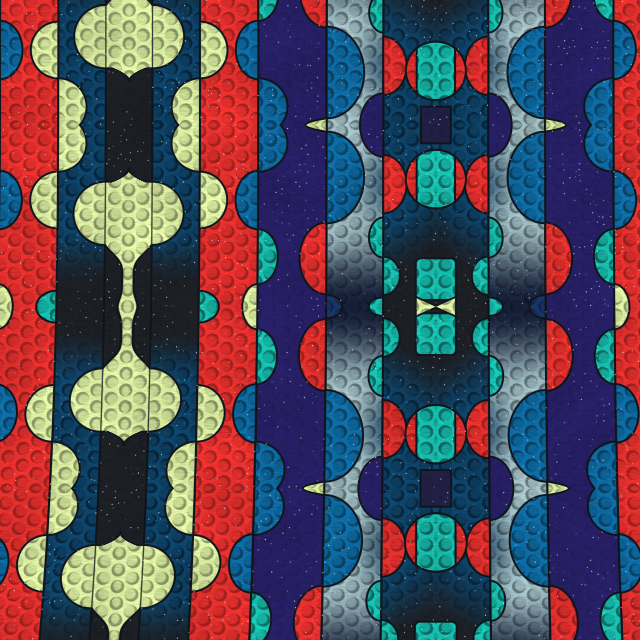
Give the GLSL for this pattern, as a WebGL 2 fragment shader.

```glsl
#version 300 es
precision highp float;
uniform vec2 u_resolution;
out vec4 fragColor;

// Fills: rgb plus dimple strength in alpha
const vec4 INK    = vec4(0.06, 0.08, 0.11, 0.0);
const vec4 BLACK  = vec4(0.11, 0.12, 0.14, 0.12);
const vec4 NAVY   = vec4(0.05, 0.25, 0.39, 0.8);
const vec4 BLUE   = vec4(0.05, 0.40, 0.61, 0.7);
const vec4 RED    = vec4(0.87, 0.18, 0.17, 0.55);
const vec4 INDIGO = vec4(0.15, 0.12, 0.39, 0.15);
const vec4 TEAL   = vec4(0.08, 0.70, 0.64, 0.8);
const vec4 LIME   = vec4(0.82, 0.89, 0.60, 0.65);
const vec4 SLATE  = vec4(0.60, 0.71, 0.73, 0.7);

float aa;

vec2 hash2(vec2 p) {
  vec3 h = fract(p.xyx * vec3(0.1031, 0.1030, 0.0973));
  h += dot(h, h.yzx + 33.33);
  return fract((h.xx + h.yz) * h.zy);
}

float gradDot(vec2 cell, vec2 f, vec2 corner) {
  return dot(hash2(cell + corner) * 2.0 - 1.0, f - corner);
}

float gradientNoise(vec2 p) {
  vec2 i = floor(p), f = fract(p), u = f * f * (3.0 - 2.0 * f);
  return mix(mix(gradDot(i, f, vec2(0, 0)), gradDot(i, f, vec2(1, 0)), u.x),
             mix(gradDot(i, f, vec2(0, 1)), gradDot(i, f, vec2(1, 1)), u.x), u.y);
}

float inside(float d) { return 1.0 - smoothstep(-aa, aa, d); }

// Outlined fill
void paint(inout vec4 c, float d, vec4 fill) {
  c = mix(c, fill, inside(d));
  c = mix(c, INK, inside(abs(d) - 1.2));
}

float ellipse(vec2 p, vec2 r) {
  float k = length(p / r);
  return k * (k - 1.0) / max(length(p / (r * r)), 1e-4);
}

// Half ellipse bulging right (side 1) or left (side -1) of its centre
float bulge(vec2 p, vec2 centre, vec2 r, float side) {
  return max(ellipse(p - centre, r), side * (centre.x - p.x));
}

vec4 pattern(vec2 q) {
  // Vertical bands
  vec4 c = BLACK;
  paint(c, 28.0 - q.x, mix(BLACK, NAVY, smoothstep(25.0, 95.0, q.y)));
  paint(c, 85.0 - q.x, RED);
  paint(c, 155.0 - q.x, INDIGO);
  vec4 slate = mix(vec4(0.08, 0.12, 0.22, 0.5), SLATE, smoothstep(2.0, 105.0, q.y));
  float shadow = exp(-pow((q.y - 148.0) / 42.0, 2.0)) * smoothstep(265.0, 305.0, q.x);
  paint(c, 237.0 - q.x, mix(slate, vec4(0.18, 0.32, 0.42, 0.7), 0.8 * shadow));
  float axis = 368.0 - q.x;
  paint(c, 305.0 - q.x, mix(BLACK, NAVY, smoothstep(60.0, 145.0, q.y + 0.6 * axis)));

  // Lime spindle: neck, lobe and peak
  float neck = 7.0 + 23.0 * pow(smoothstep(35.0, 80.0, q.y), 2.0) + 5.0 * exp(-q.y * q.y / 150.0);
  float peak = 30.0 * pow(clamp((166.0 - q.y) / 20.0, 0.0, 1.0), 2.0);
  float spine = max(0.8 * (q.x - (q.y < 112.0 ? neck : peak)), q.y - 166.0);
  float lobe = length(vec2(max(q.x - 28.0, 0.0), q.y - 112.0)) - 38.0;
  paint(c, min(spine, lobe), LIME);
  c = mix(c, INK, 0.8 * inside(max(abs(q.x - 28.0) - 0.8, 75.0 - q.y)));

  // Scallops along each band edge
  paint(c, bulge(q, vec2(85, 128), vec2(33, 34), 1.0), LIME);
  paint(c, bulge(q, vec2(85, 196), vec2(34), -1.0), LIME);
  paint(c, bulge(q, vec2(85, 0), vec2(24, 19), 1.0), TEAL);
  paint(c, bulge(q, vec2(155, 0), vec2(18, 27), -1.0), LIME);
  paint(c, bulge(q, vec2(155, 60), vec2(24, 33), 1.0), TEAL);
  paint(c, bulge(q, vec2(155, 128), vec2(27, 35), -1.0), BLUE);
  paint(c, bulge(q, vec2(155, 196), vec2(35, 34), 1.0), BLUE);
  paint(c, bulge(q, vec2(237, 58), vec2(32, 43), -1.0), RED);
  paint(c, bulge(q, vec2(237, 155), vec2(45, 55), 1.0), BLUE);
  paint(c, bulge(q, vec2(237, 0), vec2(19, 14), 1.0), mix(INDIGO, NAVY, 0.6));
  paint(c, bulge(q, vec2(305, 0), vec2(17, 11), -1.0), TEAL);
  paint(c, bulge(q, vec2(305, 37), vec2(20, 23), 1.0), TEAL);
  paint(c, bulge(q, vec2(305, 83), vec2(17, 24), -1.0), TEAL);
  paint(c, bulge(q, vec2(305, 147), vec2(28, 35), 1.0), RED);
  paint(c, bulge(q, vec2(305, 218), vec2(28, 38), -1.0), INDIGO);

  // Lime thorn
  float thorn = 218.0 - q.y - 8.0 * sqrt(clamp((q.x - 212.0) / 25.0, 0.0, 1.0));
  paint(c, max(thorn, max(212.0 - q.x, q.x - 237.0)), LIME);

  // Centre column: disc, square, tablet and bow
  float disc = ellipse(vec2(axis, q.y - 153.0), vec2(36, 35));
  paint(c, disc, RED);
  paint(c, max(disc, axis - 23.0), TEAL);
  paint(c, max(axis - 18.0, 196.0 - q.y), mix(INDIGO, BLACK, 0.5));
  vec2 corner = abs(vec2(axis, q.y - 33.0)) - vec2(18, 19);
  paint(c, length(max(corner, 0.0)) + min(max(corner.x, corner.y), 0.0) - 6.0, TEAL);
  paint(c, max(q.y - 1.0 - 0.45 * axis, axis - 24.0), LIME);
  return c;
}

void main() {
  // 768 design units span the canvas; the lower part flares outward
  vec2 p = gl_FragCoord.xy / u_resolution * 768.0;
  aa = 0.7 * 768.0 / u_resolution.y;
  vec2 w = p;
  w.x = 523.0 + (p.x - 523.0) / (1.0 + 0.05 * pow(1.0 - p.y / 768.0, 3.0));

  // Mirrored repeat
  vec2 halfTile = vec2(368, 218);
  vec2 q = halfTile - abs(mod(w - vec2(155, 400), 2.0 * halfTile) - halfTile);
  vec4 c = pattern(q);

  // Staggered dimples with a crescent shadow
  vec2 cell = vec2(34, 20);
  vec2 a = mod(q, cell) - 0.5 * cell, b = mod(q + 0.5 * cell, cell) - 0.5 * cell;
  vec2 g = dot(a, a) < dot(b, b) ? a : b;
  float dimple = 1.0 - smoothstep(7.0, 8.8, length(g));
  float crescent = dimple * smoothstep(5.0, 8.0, length(g + vec2(1.8, -1.5)));
  vec3 color = c.rgb * (1.0 + c.a * (0.08 - 0.16 * dimple - 0.45 * crescent));

  // Woven grain and scattered glitter
  color *= 1.0 + 0.14 * gradientNoise(p * vec2(0.12, 0.5)) + 0.12 * gradientNoise(p * 0.02);
  vec2 id = floor(p / 7.0), h = hash2(id), k = hash2(id + 71.0);
  float speck = inside(length(p - (id + 0.2 + 0.6 * h) * 7.0) - 0.7);
  float density = 0.22 + 0.2 * gradientNoise(p * 0.015);
  color = mix(color, vec3(0.88, 0.92, 0.92), speck * step(k.x, density) * k.y * 0.8);
  fragColor = vec4(color, 1.0);
}
```
